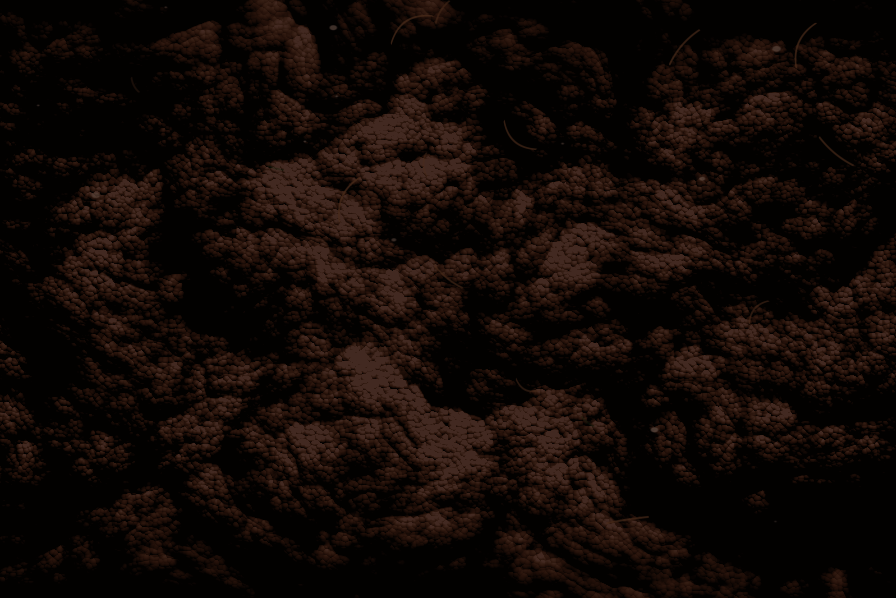
Reproduce this texture procedurally as a Shadertoy shader.

```glsl
// Dark, crumbly garden soil in low light, with a few root fibres and pale specks.

// Soil palette, from shadow to lit crumb
const vec3 SHADOW = vec3(0.008, 0.002, 0.001);
const vec3 UMBER  = vec3(0.09, 0.04, 0.02);
const vec3 BROWN  = vec3(0.15, 0.07, 0.04);
const vec3 RUSSET = vec3(0.20, 0.11, 0.07);
const vec3 DUST   = vec3(0.26, 0.16, 0.13);

const vec3 STRAW  = vec3(0.29, 0.17, 0.10);
const vec3 SPROUT = vec3(0.07, 0.15, 0.06);
const vec3 PEBBLE = vec3(0.36, 0.28, 0.24);

// Light and tone
const vec2  LIGHT_DIR = vec2(0.26, 0.966);
const float TONE_GAIN = 2.3;
const float TONE_BIAS = -0.1;
const float VIGNETTE  = 0.8;

// Clump sizes, in cells per canvas height
const float MOUND_SCALE  = 3.5;
const float CLUMP_SCALE  = 8.0;
const float LUMP_SCALE   = 20.0;
const float CRUMB_SCALE  = 48.0;
const float GRAIN_SCALE  = 130.0;
const float CELL_SHARPNESS = 18.0;

const int FIBRE_COUNT = 15;
const int SPECK_COUNT = 12;

vec2 hash2(vec2 p) {
    vec3 q = fract(p.xyx * vec3(0.1031, 0.1030, 0.0973));
    q += dot(q, q.yzx + 33.33);
    return fract((q.xx + q.yz) * q.zy);
}

// Shading of soft cellular lumps: lit tops, dark undersides and gaps
float lumps(vec2 p, float seed) {
    p += seed * vec2(17.3, 9.7);
    vec2 cell = floor(p);
    float total = 0.0, weightSum = 0.0;
    for (int y = -1; y <= 1; y++)
    for (int x = -1; x <= 1; x++) {
        vec2 id = cell + vec2(x, y);
        vec2 offset = p - id - hash2(id);
        float dist2 = dot(offset, offset);
        float height = hash2(id + 71.0).x - 0.5;
        float shade = 2.2 * dot(offset, LIGHT_DIR) + 1.2 * height + 2.0 * (0.25 - dist2);
        float weight = exp(-CELL_SHARPNESS * dist2);
        total += weight * shade;
        weightSum += weight;
    }
    return total / weightSum;
}

// Layered sines that make the lumps irregular
vec2 warp(vec2 p) {
    p += 0.020 * sin(p.yx * vec2(13.0, 11.0) + 1.7 * sin(p * 9.0 + 0.8));
    p += 0.005 * sin(p.yx * vec2(43.0, 37.0) + 1.5 * sin(p * 31.0));
    return p;
}

float soilRelief(vec2 p, float focus) {
    vec2 w = warp(p);
    float relief = 0.50 * lumps(w * MOUND_SCALE, 1.0);
    relief += 0.60 * lumps(w * CLUMP_SCALE, 2.0);
    relief += 0.50 * lumps(w * LUMP_SCALE, 3.0);
    relief += 0.40 * lumps(w * CRUMB_SCALE, 4.0) * mix(0.6, 1.0, focus);
    float grain = lumps(p * GRAIN_SCALE, 5.0) * mix(0.3, 1.0, focus);
    return relief + grain * (0.35 + 0.2 * clamp(relief, 0.0, 1.5));
}

vec3 soilColour(float tone) {
    vec3 colour = mix(SHADOW, UMBER, clamp(tone, 0.0, 1.0));
    colour = mix(colour, BROWN, clamp(tone - 1.0, 0.0, 1.0));
    colour = mix(colour, RUSSET, clamp(tone - 2.0, 0.0, 1.0));
    return mix(colour, DUST, clamp(tone - 3.0, 0.0, 1.0));
}

// Distance to a thin strand bent into a shallow arc
float strand(vec2 p, float angle, float halfLength, float bend) {
    float c = cos(angle), s = sin(angle);
    p = vec2(c * p.x + s * p.y, c * p.y - s * p.x);
    p.y -= bend * p.x * p.x / halfLength;
    return length(vec2(max(abs(p.x) - halfLength, 0.0), p.y));
}

void mainImage(out vec4 fragColor, in vec2 fragCoord) {
    vec2 p = fragCoord / iResolution.y;
    vec2 uv = fragCoord / iResolution.xy;
    float aspect = iResolution.x / iResolution.y;
    float pixel = 1.0 / iResolution.y;

    // Soil, sharp in the middle band and darker toward the edges
    float focus = smoothstep(0.0, 0.25, uv.y) * (1.0 - smoothstep(0.75, 1.0, uv.y));
    vec2 centred = 2.0 * uv - 1.0;
    float glow = 0.55 - VIGNETTE * dot(centred, centred);
    float relief = soilRelief(p, focus) + glow;
    vec3 colour = soilColour(TONE_GAIN * relief + TONE_BIAS);

    // Root fibres, with an occasional green sprout
    for (int i = 0; i < FIBRE_COUNT; i++) {
        vec2 place = hash2(vec2(i, 201)), form = hash2(vec2(i, 307));
        vec2 centre = vec2(aspect, 1.0) * vec2(place.x, sqrt(place.y));
        float d = strand(p - centre, 6.28 * form.x, mix(0.012, 0.045, form.y * form.y), form.x - 0.5);
        float cover = 1.0 - smoothstep(0.0003, 0.0012 + pixel, d);
        vec3 tint = i % 7 == 3 ? SPROUT : STRAW;
        colour = mix(colour, tint, cover * mix(0.25, 0.75, form.y));
    }

    // Pale mineral specks
    for (int i = 0; i < SPECK_COUNT; i++) {
        vec2 place = hash2(vec2(i, 409)), form = hash2(vec2(i, 503));
        vec2 offset = p - vec2(aspect, 1.0) * vec2(place.x, sqrt(place.y));
        float radius = mix(0.0015, 0.006, pow(form.x, 4.0));
        float cover = 1.0 - smoothstep(radius - pixel, radius + pixel, length(offset * vec2(0.8, 1.2)));
        colour = mix(colour, PEBBLE, cover * mix(0.3, 0.8, form.y));
    }

    fragColor = vec4(colour, 1.0);
}
```
